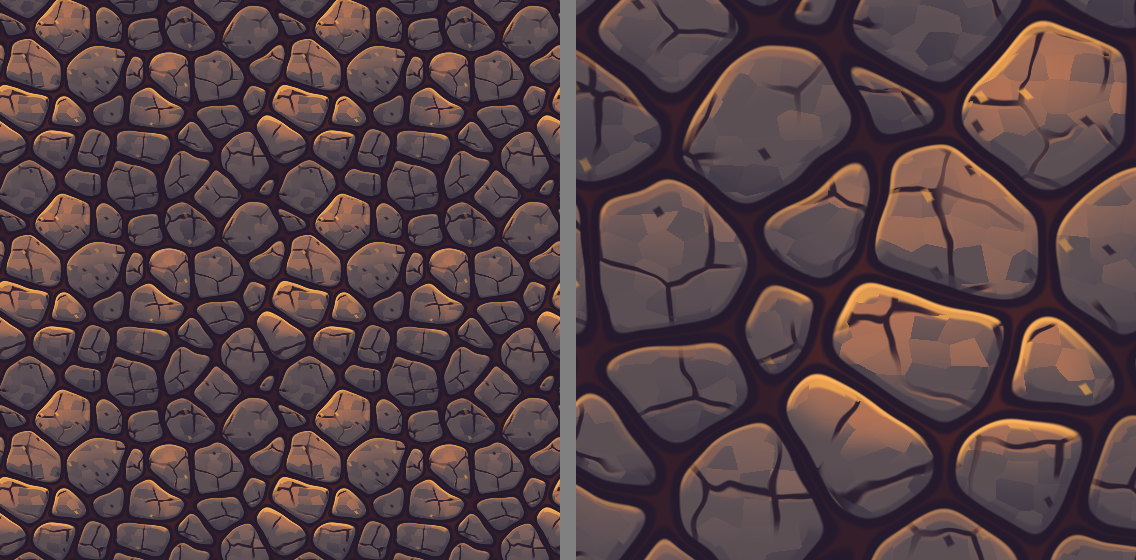
Left, the full canvas; right, a detail of the centre.
A Shadertoy shader for this texture:

```glsl
// Cobbled floor of rounded, cracked stones lit by a warm light from above.
// A wrapped, weighted Voronoi diagram shapes the stones; its edge distance
// and edge normal drive the gaps, outlines and bevels. The tile repeats exactly.

const vec2 TILE = vec2(0.5, 0.35);   // size of one repeat on the canvas
const vec2 GRID = vec2(6.0, 5.0);    // stones per repeat
const float GAP = 0.0042;            // half the space between stones
const float ROUNDING = 200.0;        // higher gives sharper corners

const vec3 SHADOW = vec3(0.14, 0.10, 0.17);
const vec3 EMBER = vec3(0.28, 0.14, 0.16);
const vec3 DUSK = vec3(0.26, 0.23, 0.28);
const vec3 SLATE = vec3(0.36, 0.31, 0.33);
const vec3 STONE = vec3(0.51, 0.39, 0.36);
const vec3 CLAY = vec3(0.71, 0.45, 0.33);
const vec3 FIRE = vec3(0.93, 0.64, 0.31);

vec2 hash2(vec2 p) {
    vec3 q = fract(p.xyx * vec3(0.1031, 0.1030, 0.0973));
    q += dot(q, q.yzx + 33.33);
    return fract((q.xx + q.yz) * q.zy);
}

vec2 wrap(vec2 cell, vec2 period) {
    return floor(mod(cell + 0.5, period));
}

// Two channels of smooth value noise that repeat after the given period
vec2 noise2(vec2 p, vec2 period) {
    vec2 c = floor(p), f = fract(p);
    f = f * f * (3.0 - 2.0 * f);
    vec2 low = mix(hash2(wrap(c, period)), hash2(wrap(c + vec2(1, 0), period)), f.x);
    vec2 high = mix(hash2(wrap(c + vec2(0, 1), period)), hash2(wrap(c + 1.0, period)), f.x);
    return mix(low, high, f.y);
}

// Centre (xy) and weight (z) of the stone in a cell; rows are staggered
vec3 stoneSite(vec2 cell) {
    vec2 id = wrap(cell, GRID);
    vec2 jitter = (hash2(id + 3.0) - 0.5) * 0.6;
    jitter.x += fract(id.y * 0.4) - 0.4;
    float weight = 0.0023 * smoothstep(0.15, 0.65, hash2(id + 17.0).x);
    return vec3((cell + 0.5 + jitter) * TILE / GRID, weight);
}

// x: distance to the nearest cell border, y: flat random tone of the cell
vec2 cellular(vec2 p) {
    float first = 8.0, second = 8.0, tone = 0.0;
    for (int j = -1; j <= 1; j++)
    for (int i = -1; i <= 1; i++) {
        vec2 c = floor(p) + vec2(i, j);
        float r = length(c + 0.15 + 0.7 * hash2(c) - p);
        second = min(second, max(first, r));
        if (r < first) { first = r; tone = hash2(c + 31.0).x; }
    }
    return vec2(second - first, tone);
}

// Sparse angular flecks
float chips(vec2 p, float density) {
    vec2 c = floor(p), d = fract(p) - 0.3 - 0.4 * hash2(c);
    float r = abs(d.x) + abs(d.y + 0.5 * d.x);
    return (1.0 - smoothstep(0.12, 0.24, r)) * step(hash2(c + 9.0).x, density);
}

float crackLine(vec2 p, float width) {
    return 1.0 - smoothstep(width * 0.4, width, cellular(p).x);
}

// Stone surface: v from the stone centre, n outward normal, e depth from the rim
vec3 stoneColor(vec2 v, vec2 n, float e, vec2 key, float glow) {
    vec2 seed = key * 40.0;
    float tone = cellular(v * vec2(48.0, 62.0) + seed).y;
    float shade = 0.47 + 7.0 * v.y + 0.42 * (tone - 0.5) + 0.25 * (key.x - 0.5) + 0.25 * glow;
    vec3 col = mix(DUSK, SLATE, smoothstep(0.0, 0.4, shade));
    col = mix(col, STONE, smoothstep(0.5, 0.9, shade));
    col = mix(col, CLAY, glow * smoothstep(0.45, 1.1, shade));

    // Cracks with a lit lower lip, then pits and bright flecks
    vec2 w = v + 0.006 * noise2(v * 90.0 + seed, vec2(512.0));
    float cracked = smoothstep(0.3, 0.5, noise2(v * 28.0 + seed, vec2(512.0)).y);
    float lip = crackLine(w * 19.0 + seed + vec2(0.0, 0.045), 0.07);
    col = mix(col, CLAY, lip * cracked * (0.2 + 0.5 * glow));
    col = mix(col, SHADOW, 0.9 * cracked * crackLine(w * 19.0 + seed, 0.08));
    col = mix(col, SHADOW, 0.75 * chips(v * 48.0 + seed, 0.1));
    col = mix(col, FIRE, (0.3 + 0.6 * glow) * chips(v * 42.0 + seed + 7.0, 0.07));

    // Faceted bevel: warm above, dusky below
    float lit = dot(n, normalize(vec2(-0.3, 0.95)));
    float top = smoothstep(0.2, 0.75, lit);
    float bevel = 1.0 - smoothstep(0.005, 0.007, e + 0.005 * (tone - 0.5));
    float edge = 1.0 - smoothstep(0.0025, 0.004, e);
    col = mix(col, DUSK, bevel * 0.7 * smoothstep(0.1, 0.7, -lit));
    col = mix(col, mix(CLAY, FIRE, glow), bevel * top * (0.4 + 0.55 * glow));
    col = mix(col, FIRE + 0.06 * glow, edge * top * (0.35 + 0.65 * glow));
    return mix(SHADOW, col, smoothstep(0.0004, 0.002, e));
}

void mainImage(out vec4 fragColor, in vec2 fragCoord) {
    vec2 p = fragCoord / iResolution.y;
    vec2 t = p / TILE;
    float glow = smoothstep(0.4, 0.85, noise2(t * vec2(5.0, 4.0), vec2(5.0, 4.0)).x);
    p += 0.006 * (noise2(t * vec2(20.0, 14.0), vec2(20.0, 14.0)) - 0.5);

    // Find the stone that owns this point
    vec2 base = floor(p / TILE * GRID), owner = base;
    float best = 1e3;
    for (int j = -2; j <= 2; j++)
    for (int i = -2; i <= 2; i++) {
        vec3 s = stoneSite(base + vec2(i, j));
        float power = dot(p - s.xy, p - s.xy) - s.z;
        if (power < best) { best = power; owner = base + vec2(i, j); }
    }

    // Blend the distances and normals of its borders
    vec2 centre = stoneSite(owner).xy, normal = vec2(0.0, 1e-6);
    float sum = 1e-9;
    for (int j = -2; j <= 2; j++)
    for (int i = -2; i <= 2; i++) {
        if (i == 0 && j == 0) continue;
        vec3 s = stoneSite(owner + vec2(i, j));
        vec2 across = s.xy - centre;
        float power = dot(p - s.xy, p - s.xy) - s.z;
        float near = exp(-ROUNDING * (power - best) / (2.0 * length(across)));
        sum += near;
        normal += near * normalize(across);
    }
    float e = -log(sum) / ROUNDING - GAP;

    // Dark gap with a reddish bed, stones laid over it
    float bed = 1.0 - smoothstep(-0.0055, -0.0025, e);
    vec3 gap = mix(SHADOW, EMBER, bed * (0.45 + 0.55 * glow));
    vec2 key = hash2(wrap(owner, GRID) + 5.0);
    vec3 stone = stoneColor(p - centre, normalize(normal), e, key, glow);
    float px = 1.0 / iResolution.y;
    fragColor = vec4(mix(gap, stone, smoothstep(-px, px, e)), 1.0);
}
```
